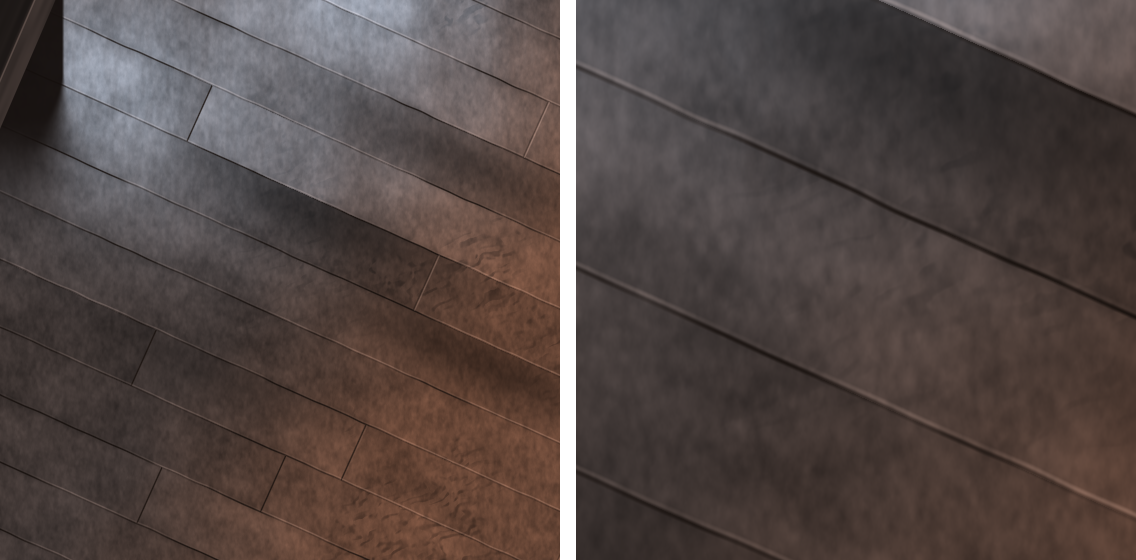
Left: the whole. Right: its middle third, enlarged.
Reproduce this texture procedurally as a WebGL 2 fragment shader.

```glsl
#version 300 es
precision highp float;
// Dark hardwood floor: diagonal staggered boards, cool window sheen, warm corner and a cabinet shadow.
uniform vec2 u_resolution;
out vec4 fragColor;

const vec2 ALONG = vec2(0.912, 0.410);      // board direction, y pointing down
const float BOARD_WIDTH = 0.1098;
const float FIRST_SEAM = -0.126;
const float LONG_BOARD = 1.3;
const float SHORT_BOARD = 0.411;
const int SHORT_ROW = 5;
const int TOP_ROW = -3;
const float SEAM_HALF = 0.0012;
const float BEVEL_SHIFT = 0.0026;
// Stagger of the end joint in each row, from the top row down
const float STAGGER[13] = float[13](0.0, 0.0, 0.967, 0.0, 0.408, 0.900, 0.0,
                                    0.0, 0.496, 0.799, 0.606, 0.0, 0.0);
// Dark stains: distance along, row coordinate, strength
const vec3 STAINS[4] = vec3[4](vec3(0.70, 2.22, 0.50), vec3(0.88, 0.45, 0.42),
                               vec3(1.04, 3.30, 0.48), vec3(0.62, 5.30, 0.25));
const vec3 COOL_WOOD = vec3(0.248, 0.212, 0.202);
const vec3 WARM_WOOD = vec3(0.425, 0.288, 0.222);
const vec3 SHEEN = vec3(0.285, 0.335, 0.385);
const vec3 SEAM_DARK = vec3(0.100, 0.070, 0.055);
const vec3 BEVEL_LIGHT = vec3(0.150, 0.128, 0.118);
const vec3 SHADOW = vec3(0.075, 0.053, 0.045);
const vec3 CABINET = vec3(0.215, 0.180, 0.168);

float hash(vec2 p) {
    vec3 q = fract(vec3(p.xyx) * 0.1031);
    q += dot(q, q.yzx + 33.33);
    return fract((q.x + q.y) * q.z);
}

float noise(vec2 p) {
    vec2 i = floor(p), f = fract(p);
    f = f * f * (3.0 - 2.0 * f);
    return mix(mix(hash(i), hash(i + vec2(1, 0)), f.x),
               mix(hash(i + vec2(0, 1)), hash(i + vec2(1, 1)), f.x), f.y);
}

float fbm(vec2 p) {
    float sum = 0.0, amp = 0.5;
    for (int i = 0; i < 4; i++) {
        sum += amp * noise(p);
        p = mat2(1.6, 1.2, -1.2, 1.6) * p + 17.3;
        amp *= 0.5;
    }
    return sum;
}

float glow(vec2 p, vec2 center, vec2 radius) {
    vec2 d = (p - center) / radius;
    return exp(-dot(d, d));
}

float line(float d, float halfWidth, float blur) {
    return 1.0 - smoothstep(halfWidth - blur, halfWidth + blur, abs(d));
}

void main() {
    vec2 p = gl_FragCoord.xy / u_resolution;
    p.y = 1.0 - p.y;
    float blur = max(0.8 / u_resolution.y, 0.0012);

    // Board coordinates and identity
    float s = dot(p, ALONG);
    float v = (dot(p, vec2(-ALONG.y, ALONG.x)) - FIRST_SEAM) / BOARD_WIDTH;
    float row = floor(v);
    int r = int(row);
    float len = r == SHORT_ROW ? SHORT_BOARD : LONG_BOARD;
    float k = (s - STAGGER[clamp(r - TOP_ROW, 0, 12)]) / len;
    float tone = hash(vec2(row + 20.0, floor(k) + 7.0)) - 0.5;
    vec2 grain = vec2(s, v * BOARD_WIDTH) + 3.0 * tone + 5.0;

    // Wood colour warms toward the lower right
    float warmth = smoothstep(0.85, 1.62, p.x * 1.2 + p.y * 0.8 + 0.2 * (fbm(p * 5.0) - 0.47));
    vec3 color = mix(COOL_WOOD, WARM_WOOD, warmth);
    float mottle = fbm(grain * vec2(16.0, 24.0)) - 0.47;
    float fine = fbm(p * vec2(130.0, 75.0)) - 0.47;
    float speck = noise(p * vec2(240.0, 150.0)) - 0.5;
    color *= 1.0 + 0.16 * tone + 0.42 * mottle + 0.36 * fine + 0.10 * speck;

    // Small scraped ripples in patches, rising to the right
    vec2 rippleUv = vec2(p.x - 0.6 * p.y, 0.6 * p.x + p.y) * vec2(55.0, 135.0);
    float ripple = noise(rippleUv + 5.0 * mottle);
    float patches = smoothstep(0.42, 0.65, fbm(p * 6.0 + 9.0)) * smoothstep(0.3, 0.75, p.x);
    color *= 1.0 - 0.26 * patches * smoothstep(0.5, 0.95, ripple);

    // Window sheen with faint vertical streaks
    float sheen = 0.92 * glow(p, vec2(0.18, 0.11), vec2(0.23, 0.19))
                + 0.95 * glow(p, vec2(0.65, -0.03), vec2(0.25, 0.15))
                + 0.48 * glow(p, vec2(0.33, 0.27), vec2(0.40, 0.20))
                + 0.28 * glow(p, vec2(0.82, 0.18), vec2(0.30, 0.20));
    sheen *= 0.80 + 0.32 * noise(p * vec2(14.0, 3.0)) + 0.12 * noise(p * vec2(160.0, 30.0));
    color += SHEEN * sheen * (1.0 + 0.25 * tone + 0.40 * mottle + 0.20 * fine);

    // Stains stay inside their own row
    for (int i = 0; i < 4; i++) {
        float inside = float(floor(STAINS[i].y) == row);
        float stain = glow(vec2(s, v), STAINS[i].xy, vec2(0.22, 0.48));
        color *= 1.0 - inside * STAINS[i].z * stain * (0.9 + mottle);
    }

    // Seams and end joints: worn dark groove, broken pale bevel
    float seamId = round(v);
    float seam = (v - seamId) * BOARD_WIDTH + 0.0016 * (noise(vec2(s * 30.0, seamId * 5.0 + 60.0)) - 0.5);
    float joint = (k - round(k)) * len;
    float wear = fbm(vec2(s * 8.0, seamId * 7.0 + 40.0));
    float worn = smoothstep(0.25, 0.70, wear);
    float groove = line(seam, SEAM_HALF, blur) * mix(0.22, 0.85, worn);
    float bevel = line(seam + BEVEL_SHIFT, SEAM_HALF, blur) * mix(0.85, 0.15, worn);
    float paleJoint = smoothstep(0.55, 0.8, p.x);
    groove = max(groove, mix(0.85, 0.35, paleJoint) * line(joint, SEAM_HALF, blur));
    bevel = max(bevel, line(joint - BEVEL_SHIFT, SEAM_HALF, blur) * paleJoint);
    color = mix(color, SEAM_DARK, groove);
    color += BEVEL_LIGHT * bevel;
    color *= 1.0 - 0.18 * worn * exp(-abs(seam) / 0.007);

    // Cabinet shadow, softer farther from its foot
    float soft = 0.003 + 0.10 * smoothstep(0.13, 0.36, p.y);
    float shade = (1.0 - smoothstep(0.113 - soft, 0.113 + soft, p.x))
                * (1.0 - smoothstep(0.20, 0.48, p.y));
    color = mix(color, SHADOW, 0.95 * shade);

    // Cabinet side with a lit edge
    float side = p.x + 0.43 * p.y - 0.099;
    vec3 face = CABINET * (0.85 + 0.3 * noise(vec2(side * 120.0, p.y * 9.0)));
    face *= 1.0 - 0.45 * (1.0 - smoothstep(-0.045, -0.035, side));
    face += BEVEL_LIGHT * line(side + 0.037, 0.0015, blur);
    color = mix(color, face, 1.0 - smoothstep(-blur, blur, side));

    fragColor = vec4(clamp(color, 0.0, 1.0), 1.0);
}
```
